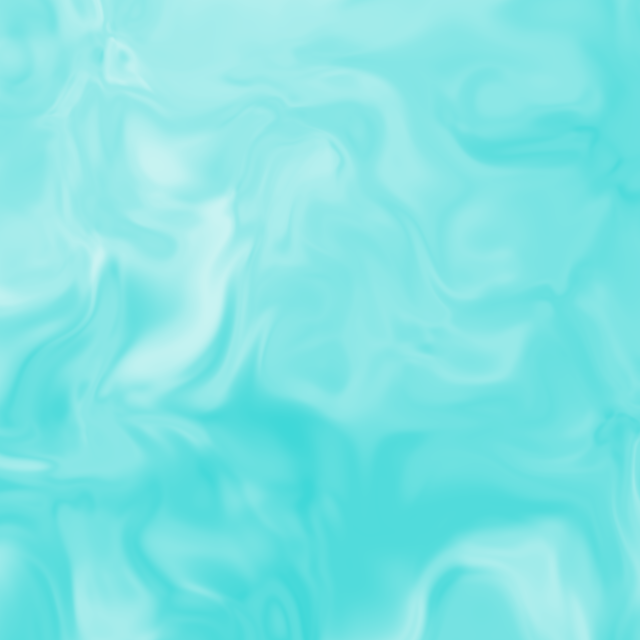
Write a WebGL 2 fragment shader that draws this texture.

```glsl
#version 300 es
precision highp float;

uniform vec2 u_resolution;
out vec4 fragColor;

float hash(vec2 cell) {
    return fract(sin(dot(cell, vec2(127.1, 311.7))) * 43758.5453);
}

// Value noise with quintic easing, range 0 to 1
float valueNoise(vec2 p) {
    vec2 cell = floor(p);
    vec2 f = fract(p);
    vec2 w = f * f * f * (f * (f * 6.0 - 15.0) + 10.0);
    float bottom = mix(hash(cell), hash(cell + vec2(1.0, 0.0)), w.x);
    float top = mix(hash(cell + vec2(0.0, 1.0)), hash(cell + vec2(1.0, 1.0)), w.x);
    return mix(bottom, top, w.y);
}

// Normalised sum of octaves, range 0 to 1
float fbm(vec2 p, int octaves) {
    float sum = 0.0;
    float total = 0.0;
    float amplitude = 0.5;
    for (int i = 0; i < octaves; i++) {
        sum += amplitude * valueNoise(p);
        total += amplitude;
        amplitude *= 0.5;
        p = p * 2.0 + vec2(17.3, 9.1);
    }
    return sum / total;
}

// Two independent noise channels used as a displacement
vec2 flow(vec2 p, int octaves) {
    return vec2(fbm(p, octaves), fbm(p + vec2(5.2, 31.3), octaves)) - 0.5;
}

// Noise folded twice through its own displacement
float foldedNoise(vec2 p, float strength) {
    vec2 first = flow(p, 2);
    vec2 second = flow(p + strength * first + vec2(1.7, 9.2), 3);
    return fbm(p + strength * second + vec2(8.3, 2.8), 3);
}

// Aqua ramp from deep water to pale highlight
vec3 waterColor(float brightness) {
    const vec3 deep = vec3(0.22, 0.84, 0.84);
    const vec3 pale = vec3(0.82, 0.96, 0.955);
    return mix(deep, pale, clamp(brightness, 0.0, 1.0));
}

void main() {
    const float scale = 3.6;
    const float warpStrength = 2.7;
    const float contrast = 1.15;
    const float midBrightness = 0.455;

    vec2 uv = gl_FragCoord.xy / min(u_resolution.x, u_resolution.y);
    float water = foldedNoise(uv * scale, warpStrength);
    float brightness = midBrightness + contrast * (water - 0.5);
    fragColor = vec4(waterColor(brightness), 1.0);
}
```
